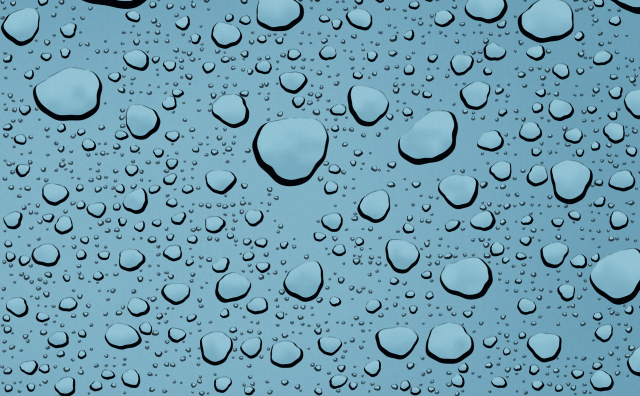
A WebGL 2 fragment shader for this texture:

```glsl
#version 300 es
precision highp float;
// Irregular water drops with dark lower rims on a blue-grey pane.
uniform vec2 u_resolution;
out vec4 outColor;

const int LAYERS = 5;
const vec3 PANE_LIGHT = vec3(0.505, 0.70, 0.78);
const vec3 PANE_SHADE = vec3(0.415, 0.625, 0.715);
const vec3 LENS_LIGHT = vec3(0.57, 0.765, 0.835);
const vec3 LENS_SHADE = vec3(0.46, 0.665, 0.745);
const vec3 TOP_LINE = vec3(0.20, 0.36, 0.43);
const vec3 RIM = vec3(0.005, 0.015, 0.03);

float hash(vec2 p) {
  return fract(sin(dot(p, vec2(127.1, 311.7))) * 43758.5453);
}

float noise(vec2 p) {
  vec2 i = floor(p), f = fract(p);
  f = f * f * (3.0 - 2.0 * f);
  return mix(mix(hash(i), hash(i + vec2(1, 0)), f.x),
             mix(hash(i + vec2(0, 1)), hash(i + vec2(1, 1)), f.x), f.y);
}

// Wobbly outline: tilted, wider than tall, flattened above.
float dropDistance(vec2 q, float radius, float seed) {
  float tilt = (seed - 0.35) * 0.9;
  q = mat2(cos(tilt), -sin(tilt), sin(tilt), cos(tilt)) * q;
  q *= vec2(mix(0.84, 1.06, fract(seed * 7.3)), q.y > 0.0 ? 1.22 : 1.02);
  float a = atan(q.y, q.x);
  float wobble = 0.06 * sin(2.0 * a + seed * 40.0)
               + 0.06 * sin(3.0 * a + seed * 71.0)
               + 0.025 * sin(5.0 * a + seed * 93.0)
               + 0.012 * sin(9.0 * a + seed * 57.0);
  return length(q) - radius * (1.0 + wobble);
}

float cellSize(int layer) {
  return 0.46 * pow(0.465, float(layer));
}

// Chance that a cell holds a drop.
float cellShare(int layer) {
  if (layer == 0) return 0.45;
  return 0.95 - 0.15 * float(layer - 1);
}

// Closest drop of one layer: centre, radius, signed distance.
vec4 nearestDrop(vec2 p, int layer) {
  float size = cellSize(layer);
  float share = cellShare(layer);
  vec2 home = floor(p / size);
  vec4 best = vec4(0.0, 0.0, 0.0, 10.0);
  for (int y = -1; y <= 1; y++) {
    for (int x = -1; x <= 1; x++) {
      vec2 cell = home + vec2(x, y);
      vec2 key = cell + 17.3 * float(layer + 1);
      if (hash(key) > share) continue;
      vec2 jitter = vec2(hash(key + 3.1), hash(key + 8.7)) - 0.5;
      vec2 centre = (cell + 0.5 + 0.5 * jitter) * size;
      float pick = hash(key + 5.9);
      float radius = size * mix(0.14, 0.32, pick * sqrt(pick));
      float d = dropDistance(p - centre, radius, hash(key + 2.3));
      if (d < best.w) best = vec4(centre, radius, d);
    }
  }
  return best;
}

// Small drops keep clear of every larger one.
bool isClear(vec4 drop, int layer) {
  for (int k = 0; k < LAYERS; k++) {
    if (k >= layer) break;
    if (nearestDrop(drop.xy, k).w < drop.z * 1.15) return false;
  }
  return true;
}

vec3 paneColor(vec2 p) {
  float far = length((p - vec2(0.5, 0.42)) * vec2(0.7, 1.0));
  float shade = smoothstep(0.25, 0.85, far + 0.12 * (noise(p * 4.0) - 0.5));
  return mix(PANE_LIGHT, PANE_SHADE, shade);
}

// Dark crescent, bright lens and a faint broken line along the top.
vec3 paintDrop(vec3 base, vec2 p, vec4 drop, int layer, float soft) {
  float radius = drop.z;
  float height = (p.y - drop.y) / radius;
  float thick = 0.0038 + 0.135 * radius;
  thick *= 0.85 + 0.3 * noise(p * 45.0);
  float lean = (hash(floor(drop.xy * 900.0)) - 0.6) * thick * 0.7;
  // Moving the sample point by the shift moves the lens up and sideways.
  float lens = nearestDrop(p - vec2(lean, 0.55 * thick), layer).w + 0.5 * thick;
  float body = 1.0 - smoothstep(-soft, soft, drop.w);
  float inside = 1.0 - smoothstep(-soft, soft, lens);
  float blotch = height + 0.9 * (noise(p * 30.0) - 0.5);
  vec3 glass = mix(LENS_SHADE, LENS_LIGHT, smoothstep(-0.9, 0.5, blotch));
  float line = smoothstep(-3.0 * soft, 0.0, drop.w) * smoothstep(0.0, 0.4, height);
  glass = mix(glass, TOP_LINE, 0.9 * line * noise(p * 90.0));
  float strength = mix(0.5, 1.0, smoothstep(0.003, 0.013, radius));
  vec3 color = mix(mix(base, RIM, strength), glass, inside);
  return mix(base, color, body);
}

void main() {
  vec2 p = gl_FragCoord.xy / u_resolution.y;
  float soft = max(0.0014, 0.7 / u_resolution.y);
  vec3 color = paneColor(p);
  for (int layer = LAYERS - 1; layer >= 0; layer--) {
    vec4 drop = nearestDrop(p, layer);
    if (drop.w < 2.0 * soft && isClear(drop, layer)) {
      color = paintDrop(color, p, drop, layer, soft);
    }
  }
  color += 0.02 * (noise(p * 260.0) - 0.5);
  outColor = vec4(color, 1.0);
}
```
